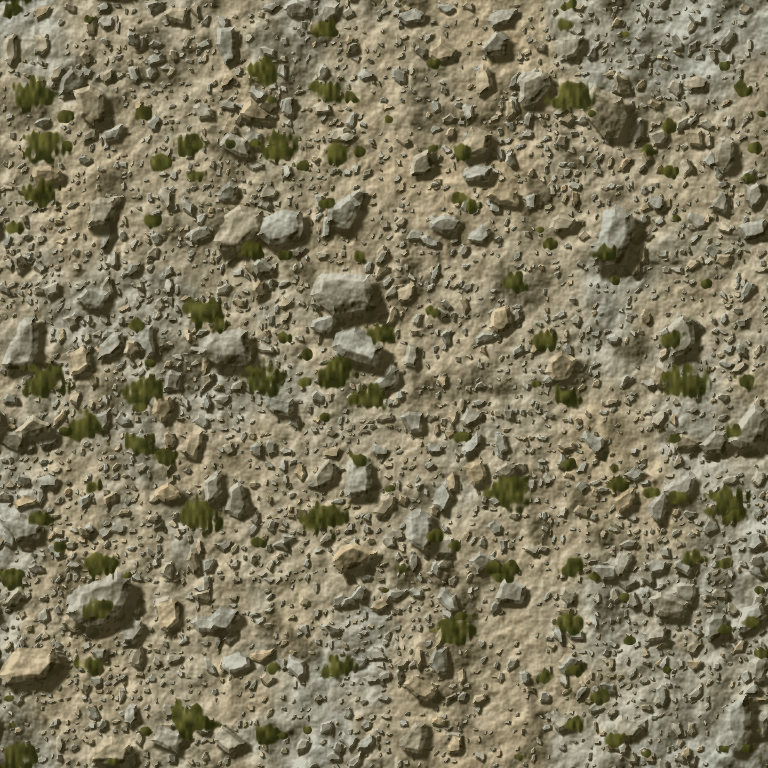
This texture is drawn by a three.js fragment shader. Its source:

```glsl
// Sunlit rocky scree: dusty soil, angular stones with cast shadows, and grass tufts.
varying vec2 vUv;

const float TAU = 6.2831853;
const vec3 SHADE = vec3(0.18, 0.16, 0.085);
const vec3 SUNLIT = vec3(0.74, 0.705, 0.605);
const vec3 GRASS_DARK = vec3(0.14, 0.15, 0.04);
const vec3 GRASS_LIGHT = vec3(0.43, 0.42, 0.19);
const vec3 OCHRE_SHIFT = vec3(0.06, 0.0, -0.07);
const vec3 LIGHT_DIR = vec3(-0.56, 0.61, 0.56);

float hash(vec2 p) {
  vec3 q = fract(p.xyx * vec3(0.1031, 0.1030, 0.0973));
  q += dot(q, q.yzx + 33.33);
  return fract((q.x + q.y) * q.z);
}

// Value noise that wraps after a whole number of cells
float noise(vec2 uv, vec2 period) {
  vec2 p = uv * period;
  vec2 i = floor(p);
  vec2 f = fract(p);
  f = f * f * (3.0 - 2.0 * f);
  vec2 a = mod(i, period);
  vec2 b = mod(i + 1.0, period);
  return mix(mix(hash(a), hash(vec2(b.x, a.y)), f.x),
             mix(hash(vec2(a.x, b.y)), hash(b), f.x), f.y);
}

float fbm(vec2 uv, float period) {
  float sum = 0.0;
  float amp = 0.53;
  for (int i = 0; i < 4; i++) {
    sum += amp * noise(uv, vec2(period));
    amp *= 0.5;
    period *= 2.0;
  }
  return sum;
}

// Brightness of a bumpy surface facing toward or away from the sun
float relief(vec2 uv, float period, float reach) {
  return fbm(uv, period) - fbm(uv + LIGHT_DIR.xy * reach, period);
}

// Convex irregular polygon: x is the distance, yz the direction of the nearest facet
vec3 stoneFacet(vec2 q, float radius, vec2 id) {
  vec3 facet = vec3(-9.0, 0.0, 0.0);
  float axis = hash(id + 7.7) * TAU;
  for (int k = 0; k < 7; k++) {
    float fk = float(k);
    float angle = (fk + 0.8 * hash(id + fk * 3.1)) * TAU / 7.0;
    vec2 dir = vec2(cos(angle), sin(angle));
    float extent = radius * (0.65 + 0.3 * hash(id + fk * 5.3 + 1.9));
    extent *= 1.0 + 0.28 * cos(2.0 * angle - axis);
    float d = dot(q, dir) - extent;
    if (d > facet.x) facet = vec3(d, dir);
  }
  return facet;
}

// One layer of stones; updates brightness and warmth of the ground
void addStones(vec2 uv, float cells, float density, float grit, inout float tone, inout float warmth) {
  vec2 p = uv * cells;
  vec2 base = floor(p);
  float blur = 0.0011 * cells;
  for (int y = -1; y <= 1; y++) for (int x = -1; x <= 1; x++) {
    vec2 cell = base + vec2(float(x), float(y));
    vec2 wrapped = mod(cell, cells);
    vec2 id = wrapped + cells * 1.37;
    float crowd = 0.45 + 1.1 * noise(wrapped / cells, vec2(6.0));
    if (hash(id) > density * crowd) continue;
    vec2 q = p - cell - 0.25 - 0.5 * vec2(hash(id + 11.3), hash(id + 23.9));
    float size = hash(id + 41.1);
    float radius = mix(0.24, 0.54, size * size);
    if (dot(q, q) > 1.3) continue;
    // Cast shadow, then the stone over it
    vec2 drop = -LIGHT_DIR.xy * radius * 0.55;
    float shadow = 1.0 - smoothstep(-blur, 0.05 + blur, stoneFacet(q - drop, radius, id).x);
    tone *= 1.0 - 0.88 * shadow;
    vec3 facet = stoneFacet(q, radius, id);
    float cover = 1.0 - smoothstep(-blur, blur, facet.x);
    vec2 tilt = vec2(hash(id + 3.7), hash(id + 9.1)) - 0.5;
    float plateau = smoothstep(0.18, 0.32, -facet.x / radius);
    vec3 normal = normalize(vec3(mix(facet.yz * 0.95, tilt * 0.8, plateau), 1.0));
    float lit = 0.14 + 0.95 * max(dot(normal, LIGHT_DIR), 0.0) + grit;
    tone = mix(tone, lit, cover);
    warmth = mix(warmth, mix(-0.5, 0.75, pow(hash(id + 61.0), 2.5)), cover);
  }
}

// Ragged grass clumps with upright blades
void addTufts(vec2 uv, float cells, float density, inout vec3 color) {
  vec2 p = uv * cells;
  float blade = noise(uv, vec2(230.0, 90.0));
  float ragged = 0.6 * blade + 0.8 * noise(uv, vec2(90.0)) - 0.7;
  for (int y = -1; y <= 1; y++) for (int x = -1; x <= 1; x++) {
    vec2 cell = floor(p) + vec2(float(x), float(y));
    vec2 id = mod(cell, cells) + cells * 2.61;
    if (hash(id) > density) continue;
    vec2 q = p - cell - 0.2 - 0.6 * vec2(hash(id + 5.1), hash(id + 8.3));
    float radius = mix(0.14, 0.32, hash(id + 13.7));
    float edge = length(q * vec2(0.85, 1.15)) / radius + ragged;
    float sun = blade * 0.8 + 0.4 * dot(q, LIGHT_DIR.xy) / radius;
    vec3 grass = mix(GRASS_DARK, GRASS_LIGHT, clamp(sun, 0.0, 1.0));
    color = mix(color, grass, 0.92 * (1.0 - smoothstep(0.75, 1.1, edge)));
  }
}

void main() {
  vec2 uv = vUv;
  vec2 warp = vec2(fbm(uv, 34.0), fbm(uv + 0.37, 34.0)) - 0.5;
  vec2 rough = uv + warp * 0.013;

  // Dusty soil with grit, hollows and weathered bedrock
  float grit = relief(uv, 40.0, 0.004);
  float bedrock = smoothstep(0.5, 0.63, fbm(uv + 0.21, 5.0));
  float tone = 0.78 + 3.0 * grit + (0.4 + 1.5 * bedrock) * relief(rough, 14.0, 0.012);
  tone -= 0.4 * smoothstep(0.56, 0.75, fbm(rough, 20.0));
  float warmth = mix(0.3, -0.35, bedrock) + 0.8 * (fbm(uv, 9.0) - 0.5);

  // Pebbles first, boulders last
  addStones(rough, 96.0, 0.45, grit * 1.5, tone, warmth);
  addStones(rough, 47.0, 0.42, grit * 2.0, tone, warmth);
  addStones(rough, 25.0, 0.38, grit * 2.4, tone, warmth);
  addStones(rough, 12.0, 0.3, grit * 2.8, tone, warmth);

  tone = clamp(tone, -0.08, 1.15);
  vec3 color = mix(SHADE, SUNLIT, tone) + OCHRE_SHIFT * warmth * max(tone, 0.0);
  addTufts(uv, 13.0, 0.25, color);
  addTufts(uv, 29.0, 0.12, color);
  gl_FragColor = vec4(color, 1.0);
}
```
